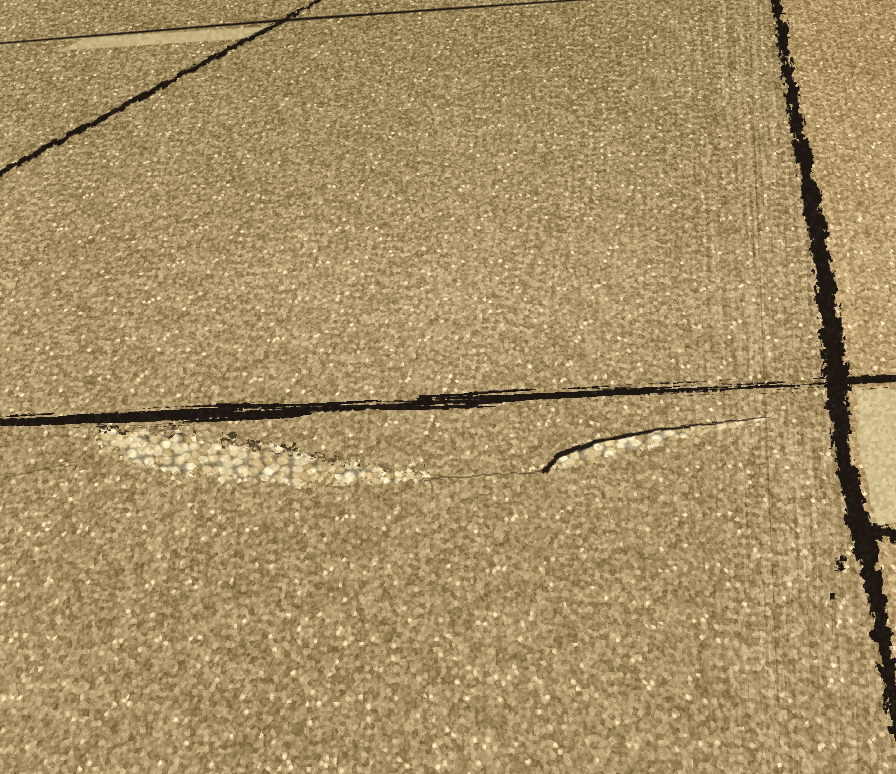
This texture is drawn by a Shadertoy shader. Its source:

```glsl
// Weathered concrete slabs with tarred joints, spalled edges and a pebbly grain.

float hash(vec2 p) { return fract(sin(dot(p, vec2(127.1, 311.7))) * 43758.5); }

// Cellular noise: x = distance to the nearest seed, y = random value of that cell.
vec2 cells(vec2 p) {
    vec2 base = floor(p), best = vec2(9.0, 0.0);
    for (int j = -1; j <= 1; j++)
    for (int i = -1; i <= 1; i++) {
        vec2 c = base + vec2(i, j);
        vec2 seed = c + vec2(hash(c), hash(c + 57.3));
        float d = length(seed - p);
        if (d < best.x) best = vec2(d, hash(c + 19.7));
    }
    return best;
}

// Broad mottling from layered, warped sines, about -1 to 1.
float mottle(vec2 p) {
    float sum = 0.0, amp = 0.5;
    for (int i = 0; i < 4; i++) {
        sum += amp * sin(p.x + 1.7 * sin(p.y)) * sin(p.y + 1.3 * sin(p.x * 0.8));
        p = mat2(1.5, 1.1, -1.1, 1.5) * p + 2.3;
        amp *= 0.6;
    }
    return sum;
}

// Signed distance to a line whose half width runs from a.z to b.z.
float taper(vec2 p, vec3 a, vec3 b) {
    vec2 pa = p - a.xy, ba = b.xy - a.xy;
    float h = clamp(dot(pa, ba) / dot(ba, ba), 0.0, 1.0);
    return length(pa - ba * h) - mix(a.z, b.z, h);
}

float chain(vec2 p, vec3 k[5]) {
    float d = 9.0;
    for (int i = 0; i < 4; i++) d = min(d, taper(p, k[i], k[i + 1]));
    return d;
}

float cover(float d, float soft) { return 1.0 - smoothstep(-soft, soft, d); }

// Concrete grain that shrinks toward the far edge.
vec3 concrete(vec2 p) {
    float depth = 1.0 / (2.4 - p.y);
    vec2 ground = vec2((p.x - 0.6) * depth, 2.0 * depth) * 330.0;
    vec2 pebble = cells(ground);
    vec2 sand = cells(ground * 1.7 + 31.0);
    float grain = (pebble.y - 0.5) * 0.22 + (sand.y - 0.5) * 0.17 + (0.42 - pebble.x) * 0.10;
    grain += 0.17 * smoothstep(0.93, 0.97, pebble.y) * cover(pebble.x - 0.4, 0.15);
    grain += 0.025 * mottle(p * vec2(9.0, 14.0)) + 0.025 * mottle(p * vec2(31.0, 43.0));
    vec3 tone = mix(vec3(0.66, 0.57, 0.40), vec3(0.61, 0.53, 0.36), smoothstep(0.65, 1.0, p.y));
    vec2 glow = (p - vec2(0.55, 0.61)) / vec2(0.38, 0.14);
    tone += 0.045 * exp(-dot(glow, glow));
    return tone + grain * vec3(1.0, 0.98, 0.93);
}

// Pale broken stones with dark gaps.
vec3 rubble(vec2 p) {
    vec2 stone = cells(p * vec2(85.0, 105.0));
    vec2 chip = cells(p * 210.0);
    vec3 tone = mix(vec3(0.72, 0.62, 0.42), vec3(0.96, 0.90, 0.74), stone.y);
    return tone * (1.08 - 0.4 * smoothstep(0.35, 0.8, stone.x)) + (chip.y - 0.5) * 0.20;
}

void mainImage(out vec4 fragColor, in vec2 fragCoord) {
    vec2 p = fragCoord / iResolution.y;
    float px = 1.0 / iResolution.y;
    vec3 tarTone = vec3(0.09, 0.066, 0.05);
    vec3 col = concrete(p);
    float rough = cells(p * 95.0).y - 0.5;
    float fine = cells(p * 230.0).y - 0.5;
    vec2 jag = vec2(fine, rough) * 0.004;

    // Slab tints and vertical broom marks beside the right joint
    float rightSlab = cover(1.0015 + 0.16 * (1.0 - p.y) - p.x, px);
    col += rightSlab * vec3(0.08, 0.06, 0.045);
    float lane = p.x + 0.042 * p.y;
    float broomed = smoothstep(0.86, 1.0, lane) * (1.0 - rightSlab);
    float bristle = cells(vec2(lane * 230.0, p.y * 9.0)).y - 0.5;
    col += broomed * (bristle * 0.11 + vec3(0.025, 0.02, 0.025));
    col *= 1.0 - 0.32 * cover(abs(lane - 1.009) - 0.0007, px) * smoothstep(-0.4, 0.1, rough);

    // Pale repair strips
    float v = p.y - 0.063 * p.x;
    float strip = max(abs(v - 0.937) - 0.007, abs(p.x - 2.2 * (v - 0.937) - 0.212) - 0.118);
    col = mix(col, vec3(0.77, 0.70, 0.51) + fine * 0.09, cover(strip, px));
    float patchLeft = 1.108 + 0.22 * max(0.0, 0.43 - p.y);
    float patchEdge = max(patchLeft - p.x, abs(p.y - 0.411) - 0.087);
    col = mix(col, vec3(0.82, 0.75, 0.56) + fine * 0.13, cover(patchEdge + rough * 0.004, px));

    // Spalled hollows, each with a shaded upper lip
    vec3 leftHollow[5] = vec3[5](vec3(0.125, 0.438, 0.006), vec3(0.190, 0.420, 0.022),
        vec3(0.300, 0.404, 0.024), vec3(0.415, 0.391, 0.016), vec3(0.548, 0.383, 0.003));
    float ragged = rough * 0.014 + fine * 0.008;
    float hollow = chain(p, leftHollow) + ragged;
    float shade = chain(p - vec2(-0.002, 0.006), leftHollow) + ragged;
    float lipGaps = smoothstep(-0.1, 0.25, cells(p * vec2(60.0, 80.0) + 7.0).y - 0.5);
    col = mix(col, vec3(0.20, 0.15, 0.09), cover(shade, px) * lipGaps * 0.85);
    float rightHollow = chain(p, vec3[5](vec3(0.710, 0.396, 0.004), vec3(0.748, 0.412, 0.011),
        vec3(0.823, 0.430, 0.010), vec3(0.906, 0.445, 0.005), vec3(0.994, 0.460, 0.001)));
    hollow = min(hollow, rightHollow + ragged * 0.5);
    col = mix(col, rubble(p), 0.92 * cover(hollow, 1.5 * px));
    float lip = chain(p + jag * 0.7, vec3[5](vec3(0.702, 0.390, 0.003), vec3(0.722, 0.412, 0.0035),
        vec3(0.770, 0.429, 0.003), vec3(0.850, 0.445, 0.0016), vec3(0.994, 0.461, 0.0004)));
    col = mix(col, tarTone, 0.92 * cover(lip, px));
    float crack = min(taper(p + jag, vec3(0.548, 0.381, 0.001), vec3(0.702, 0.390, 0.001)),
        taper(p + jag, vec3(0.0, 0.381, 0.0006), vec3(0.10, 0.402, 0.0005)));
    col = mix(col, vec3(0.28, 0.21, 0.13), 0.7 * cover(crack, px));

    // Streaked tar along the cross joint
    float strand = cells(vec2(p.x * 13.0, (p.y - 0.05 * p.x) * 310.0)).y;
    float tar = chain(p, vec3[5](vec3(-0.01, 0.453, 0.007), vec3(0.21, 0.463, 0.010),
        vec3(0.50, 0.477, 0.009), vec3(0.82, 0.494, 0.008), vec3(1.17, 0.511, 0.008)));
    tar += (strand - 0.3) * 0.013 + fine * 0.003;

    // Ragged tar down the right joint, its side branch and drips
    float seam = chain(p, vec3[5](vec3(1.001, 1.01, 0.004), vec3(1.027, 0.864, 0.008),
        vec3(1.053, 0.713, 0.011), vec3(1.072, 0.592, 0.012), vec3(1.080, 0.510, 0.016)));
    seam = min(seam, chain(p, vec3[5](vec3(1.080, 0.510, 0.014), vec3(1.088, 0.411, 0.010),
        vec3(1.112, 0.318, 0.014), vec3(1.133, 0.215, 0.010), vec3(1.162, 0.050, 0.009))));
    seam = min(seam, taper(p, vec3(1.11, 0.314, 0.009), vec3(1.17, 0.308, 0.006)));
    seam = min(seam, taper(p, vec3(1.083, 0.272, 0.008), vec3(1.087, 0.268, 0.006)));
    seam = min(seam, length(p - vec2(1.075, 0.230)) - 0.004);
    tar = min(tar, seam + rough * 0.009 + fine * 0.005);

    // Narrow far joints
    float far = taper(p + jag, vec3(-0.01, 0.771, 0.0035), vec3(0.325, 0.952, 0.003));
    far = min(far, taper(p + jag, vec3(0.325, 0.952, 0.003), vec3(0.42, 1.003, 0.002)));
    far = min(far, taper(p, vec3(0.0, 0.944, 0.001), vec3(0.355, 0.973, 0.0015)));
    far = min(far, taper(p, vec3(0.355, 0.973, 0.0017), vec3(0.76, 1.001, 0.001)));
    col = mix(col, tarTone + max(fine, 0.0) * 0.08, 0.96 * cover(min(tar, far), px));

    fragColor = vec4(clamp(col, 0.0, 1.0), 1.0);
}
```
